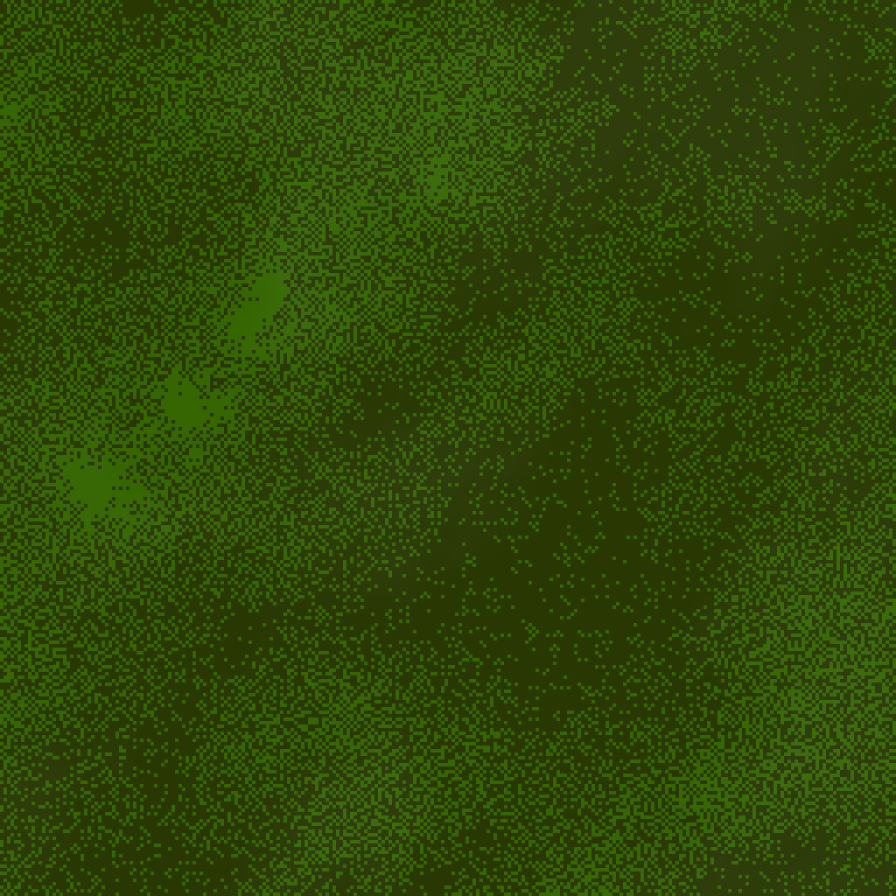
A Shadertoy shader for this texture:

```glsl
// Mossy green clouds dithered into a fine grid of dark and bright square grains.

float hash(vec2 cell) {
    uvec2 q = uvec2(ivec2(cell) + 4096) * uvec2(1597334673u, 3812015801u);
    uint h = (q.x ^ q.y) * 1597334673u;
    h = (h ^ (h >> 15)) * 2246822519u;
    h ^= h >> 13;
    return float(h >> 8) / 16777216.0;
}

float valueNoise(vec2 p) {
    vec2 i = floor(p), f = fract(p);
    f = f * f * (3.0 - 2.0 * f);
    float low = mix(hash(i), hash(i + vec2(1, 0)), f.x);
    float high = mix(hash(i + vec2(0, 1)), hash(i + vec2(1, 1)), f.x);
    return mix(low, high, f.y);
}

float clouds(vec2 p) {
    float sum = 0.0, amplitude = 0.5;
    for (int octave = 0; octave < 5; octave++) {
        sum += amplitude * valueNoise(p);
        p = mat2(1.6, 1.2, -1.2, 1.6) * p + 17.3;
        amplitude *= 0.53;
    }
    return sum;
}

// Evenly spread threshold: a hash with its neighbours subtracted, mapped to 0..1
float ditherThreshold(vec2 cell) {
    vec2 s = vec2(1, 0);
    float around = hash(cell + s) + hash(cell - s) + hash(cell + s.yx) + hash(cell - s.yx);
    float highPass = hash(cell) - 0.5 - 0.28 * (around - 2.0);
    return 1.0 / (1.0 + exp(-5.2 * highPass));
}

vec3 grainColor(vec2 uv) {
    vec2 cell = floor(uv * 256.0);
    vec2 p = (cell + 0.5) / 256.0;

    // Clouds stretched gently along the rising diagonal
    vec2 drift = vec2(p.x + p.y, p.y - p.x) * vec2(2.6, 3.8);
    float density = 0.36 + 1.45 * (clouds(drift + 5.7) - 0.5);
    density += 0.5 * smoothstep(0.56, 0.85, density);
    density = clamp(density, 0.08, 0.97);

    // Bright grains over dark ground, with a faint pale haze
    float lit = step(ditherThreshold(cell), density);
    vec3 darkMoss = vec3(0.16, 0.215, 0.01);
    vec3 brightMoss = vec3(0.21, 0.40, 0.005);
    float haze = smoothstep(0.45, 0.75, clouds(drift * 0.9 + 41.0));
    return mix(darkMoss, brightMoss, lit) + haze * vec3(0.025, 0.025, 0.04);
}

void mainImage(out vec4 fragColor, in vec2 fragCoord) {
    // Four samples per pixel smooth the grain edges
    vec3 color = vec3(0.0);
    for (int i = 0; i < 4; i++) {
        vec2 offset = vec2(i % 2, i / 2) * 0.5 - 0.25;
        color += grainColor((fragCoord + offset) / iResolution.y);
    }
    fragColor = vec4(color / 4.0, 1.0);
}
```
